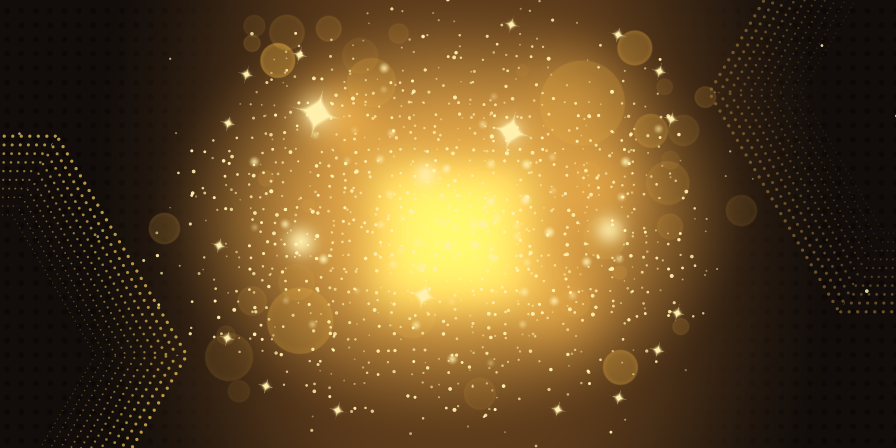
Reproduce this background procedurally as a Shadertoy shader.

```glsl
// Golden burst of light on dark brown: layered elliptical gradients, translucent
// bokeh discs, hashed spark layers and four-pointed glints. Two bent panels of
// dotted lines, each a half-turn of the other, frame the sides.

const vec2 CENTER = vec2(1.01, 0.52);
const vec3 GOLD = vec3(0.84, 0.61, 0.27);
const vec3 CREAM = vec3(1.0, 0.94, 0.68);

vec2 hash2(vec2 p) {
    vec3 q = fract(p.xyx * vec3(0.1031, 0.1030, 0.0973));
    q += dot(q, q.yzx + 33.33);
    return fract((q.xx + q.yz) * q.zy);
}

// Elliptical distance from the burst; 1 lies at the rim of the gold cloud.
float cloud(vec2 p) {
    return length((p - CENTER) / vec2(0.43, 0.32));
}

float halo(vec2 q, float size) {
    return exp(-dot(q, q) / (size * size));
}

// Disc with a slightly stronger rim.
float bokeh(vec2 q, float radius, float px) {
    float d = length(q);
    float fill = 1.0 - smoothstep(radius - px, radius + px, d);
    return fill * (0.75 + 0.25 * smoothstep(0.7, 1.0, d / radius));
}

// Tilted astroid with a round glowing heart.
float glint(vec2 q, float size) {
    q = mat2(0.97, 0.24, -0.24, 0.97) * q;
    vec2 arm = sqrt(abs(q) / size);
    return clamp(2.2 * (1.0 - arm.x - arm.y), 0.0, 1.0) + 0.7 * halo(q, size * 0.27);
}

// One jittered dot per cell, kept more often near the burst.
float sparks(vec2 p, float cell, float radius, float soft, float reach, float seed) {
    vec2 id = floor(p / cell);
    vec2 place = hash2(id + seed), look = hash2(id + seed + 71.0);
    float density = 0.6 * (1.0 - smoothstep(0.4 * reach, reach, cloud((id + 0.5) * cell)));
    float d = length(fract(p / cell) - 0.3 - 0.4 * place) * cell;
    float r = radius * (0.5 + 0.5 * look.y);
    return step(look.x, density) * (0.4 + 0.6 * look.y) * (1.0 - smoothstep(r - soft, r + soft, d));
}

// Ten nested dotted lines that bend at a side tip and an upper corner.
float dottedPanel(vec2 p, float px) {
    vec2 q = p - vec2(0.417, 0.207);
    float side = dot(vec2(q.x, abs(q.y)), vec2(0.86, 0.51));
    float top = p.y - 0.696;
    float along = top > side ? p.x : dot(vec2(q.x, abs(q.y)), vec2(-0.51, 0.86));
    float line = -max(side, top) / 0.0195;
    float row = round(line);
    float inner = clamp(row / 9.0, 0.0, 1.0);
    float gap = mix(0.019, 0.011, inner);
    vec2 local = vec2((line - row) * 0.0195, (fract(along / gap) - 0.5) * gap);
    float dotMask = clamp((mix(0.0036, 0.0012, inner) - length(local)) / px + 0.5, 0.0, 1.0);
    return dotMask * mix(0.9, 0.35, inner) * step(0.0, row) * step(row, 9.0);
}

void mainImage(out vec4 fragColor, in vec2 fragCoord) {
    vec2 p = fragCoord / iResolution.y;
    float px = 1.0 / iResolution.y;
    float e = cloud(p);

    // Dark sides, brown middle, gold cloud
    float vignette = length((p - vec2(1.03, 0.5)) * vec2(1.0, 0.6));
    vec3 col = mix(vec3(0.36, 0.23, 0.105), vec3(0.07, 0.05, 0.04), smoothstep(0.3, 0.86, vignette));
    vec2 grid = (fract(p / 0.032) - 0.5) * 0.032;
    col -= 0.018 * smoothstep(0.5, 0.8, vignette) * (1.0 - smoothstep(0.004, 0.009, length(grid)));
    col = mix(col, GOLD, 0.95 * (1.0 - smoothstep(0.5, 1.6, e)));

    // Warm lobes around the cloud
    float lobes = 0.6 * halo(p - vec2(0.77, 0.74), 0.08) + 0.4 * halo(p - vec2(1.34, 0.58), 0.09)
        + 0.4 * halo(p - vec2(1.25, 0.32), 0.10) + 0.35 * halo(p - vec2(1.28, 0.77), 0.13);
    col = mix(col, vec3(0.98, 0.72, 0.30), clamp(lobes, 0.0, 1.0));

    // Bokeh: a scattered set, then the large discs
    float discs = 0.0;
    for (int i = 0; i < 34; i++) {
        vec2 a = hash2(vec2(i, 5)), b = hash2(vec2(i, 19));
        vec2 at = CENTER + vec2(1.15, 0.85) * (a - 0.5);
        discs += (0.1 + 0.15 * b.y) * bokeh(p - at, 0.014 + 0.045 * b.x * b.x, px);
    }
    discs += 0.5 * bokeh(p - vec2(0.62, 0.865), 0.039, px) + 0.4 * bokeh(p - vec2(1.417, 0.893), 0.039, px);
    discs += 0.4 * bokeh(p - vec2(1.385, 0.18), 0.039, px) + 0.3 * bokeh(p - vec2(1.453, 0.708), 0.038, px);
    discs += 0.3 * bokeh(p - vec2(0.67, 0.284), 0.074, px) + 0.25 * bokeh(p - vec2(1.30, 0.77), 0.095, px);
    discs += 0.22 * bokeh(p - vec2(0.367, 0.49), 0.035, px) + 0.15 * bokeh(p - vec2(1.655, 0.53), 0.035, px);
    col = mix(col, vec3(0.88, 0.66, 0.25), min(discs, 0.65));

    // Blazing core with a squarish outline
    vec2 k = (p - vec2(1.01, 0.475)) / vec2(0.19, 0.17);
    col = mix(col, vec3(1.0, 0.90, 0.42), 0.95 * exp(-dot(k * k, k * k)));
    col += vec3(0.10, 0.09, 0.03) * halo(p - vec2(1.01, 0.48), 0.26);

    // Fine sparks, soft lights and white lights in the core
    float light = 0.0;
    for (int i = 0; i < 3; i++) {
        float n = float(i);
        light += sparks(p + 0.013 * n, 0.026 + 0.009 * n, 0.0034 + 0.0006 * n, 0.6 * px, 1.75, 13.0 * n);
    }
    light += 0.9 * sparks(p, 0.075, 0.008, 0.008, 1.3, 47.0);
    light += 0.9 * sparks(p + 0.02, 0.055, 0.009, 0.009, 0.65, 83.0);

    // Small glints on a rounded frame around the burst
    for (int i = 0; i < 15; i++) {
        vec2 jitter = hash2(vec2(i, 31)) - 0.5;
        float angle = 6.2832 * (float(i) + 0.4 * jitter.x) / 15.0 - 0.15;
        vec2 ray = vec2(cos(angle), sin(angle));
        vec2 at = vec2(1.0, 0.5) + vec2(0.54, 0.43) * sign(ray) * sqrt(abs(ray)) * (1.0 + 0.15 * jitter.y);
        light += 0.8 * glint(p - at, 0.026);
    }

    // Leading glints and their glow
    light += glint(p - vec2(0.708, 0.747), 0.07) + 0.55 * halo(p - vec2(0.708, 0.747), 0.045);
    light += glint(p - vec2(1.14, 0.706), 0.06) + 0.45 * halo(p - vec2(1.14, 0.706), 0.035);
    light += 0.9 * halo(p - vec2(0.672, 0.46), 0.032) + 0.8 * halo(p - vec2(1.36, 0.487), 0.032);
    light += 0.8 * halo(p - vec2(0.95, 0.61), 0.025) + glint(p - vec2(0.945, 0.34), 0.045);
    col = mix(col, CREAM, clamp(light, 0.0, 1.0));

    // Side panels
    vec2 turned = iResolution.xy / iResolution.y - p;
    col = mix(col, vec3(0.80, 0.66, 0.27), dottedPanel(p, px));
    col = mix(col, vec3(0.62, 0.47, 0.22), 0.7 * dottedPanel(turned, px));
    fragColor = vec4(clamp(col, 0.0, 1.0), 1.0);
}
```
